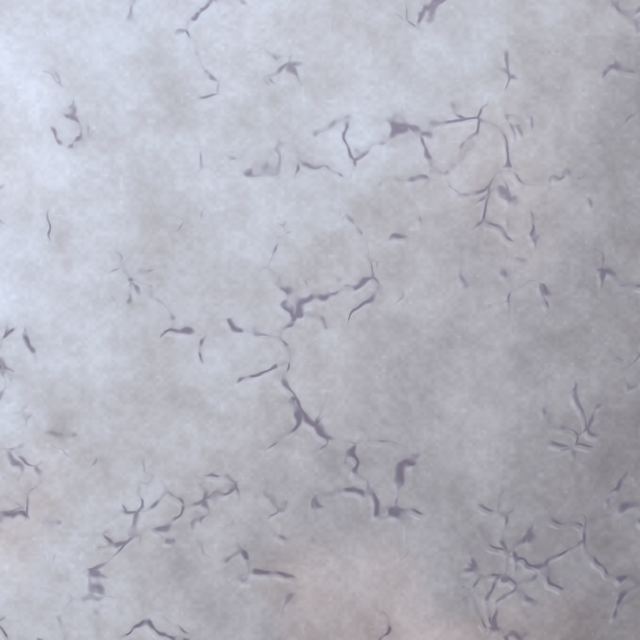
Give the GLSL for this texture, as a Shadertoy shader.

```glsl
#define CRACK_WIDTH 0.0038
#define CRACK_SOFTNESS 0.0042
#define CRACK_DARKNESS 0.68
#define RIM_STRENGTH 0.30
#define RIM_OFFSET vec2(0.005, 0.008)
#define MOTTLE 0.36
#define GRAIN 0.12
#define SHADE_COLOR vec3(0.565, 0.555, 0.580)
#define PLASTER_COLOR vec3(0.712, 0.709, 0.740)
#define LIGHT_COLOR vec3(0.830, 0.862, 0.925)
#define CRACK_COLOR vec3(0.370, 0.335, 0.430)
#define WARM_TINT vec3(0.024, 0.000, -0.014)

float hash(vec2 p) {
    return fract(sin(dot(p, vec2(127.1, 311.7))) * 43758.5453);
}

vec2 hash2(vec2 p) {
    return vec2(hash(p), hash(p + 57.3));
}

float noise(vec2 p) {
    vec2 i = floor(p), f = fract(p);
    f = f * f * (3.0 - 2.0 * f);
    return mix(mix(hash(i), hash(i + vec2(1, 0)), f.x),
               mix(hash(i + vec2(0, 1)), hash(i + vec2(1, 1)), f.x), f.y);
}

float fbm(vec2 p) {
    float sum = 0.0, amplitude = 0.5;
    for (int i = 0; i < 4; i++) {
        sum += amplitude * noise(p);
        p = mat2(1.6, 1.2, -1.2, 1.6) * p + 7.3;
        amplitude *= 0.5;
    }
    return sum / 0.9375;
}

// Distance to the nearest border between Voronoi cells
float cellBorder(vec2 p) {
    vec2 cell = floor(p), f = fract(p), nearest = vec2(0), home = vec2(0);
    float best = 8.0;
    for (int y = -1; y <= 1; y++)
    for (int x = -1; x <= 1; x++) {
        vec2 o = vec2(x, y);
        vec2 r = o + hash2(cell + o) - f;
        float d = dot(r, r);
        if (d < best) { best = d; nearest = r; home = o; }
    }
    float border = 8.0;
    for (int y = -2; y <= 2; y++)
    for (int x = -2; x <= 2; x++) {
        vec2 o = home + vec2(x, y);
        vec2 r = o + hash2(cell + o) - f;
        vec2 across = r - nearest;
        if (dot(across, across) > 1e-4)
            border = min(border, dot(0.5 * (r + nearest), normalize(across)));
    }
    return border;
}

// Curved, beaded cracks with a faint halo, shown only in scattered clusters
float cracks(vec2 p, float density, float threshold) {
    vec2 bend = vec2(noise(p * 18.0), noise(p * 18.0 + 31.0)) - 0.5;
    vec2 jitter = vec2(noise(p * 65.0), noise(p * 65.0 + 13.0)) - 0.5;
    vec2 q = p + 0.055 * bend + 0.013 * jitter;
    float border = cellBorder(q * density) / density;
    float cluster = smoothstep(threshold, threshold + 0.09, fbm(p * 9.0 + density));
    float width = CRACK_WIDTH * cluster * (0.2 + 1.2 * noise(p * 65.0));
    float soft = max(CRACK_SOFTNESS, 1.5 / iResolution.y);
    float beads = 0.25 + 0.75 * smoothstep(0.25, 0.7, noise(p * 75.0 + 5.0));
    float core = beads * (1.0 - smoothstep(width * 0.2, width + soft, border));
    float halo = 0.16 * (1.0 - smoothstep(0.0, 0.014, border));
    return cluster * max(core, halo);
}

float allCracks(vec2 p) {
    return max(cracks(p, 11.0, 0.56), 0.85 * cracks(p, 19.0, 0.61));
}

void mainImage(out vec4 fragColor, in vec2 fragCoord) {
    vec2 uv = fragCoord / iResolution.xy;
    vec2 p = fragCoord / iResolution.y;

    // Light falls off from the upper left
    float tone = 0.59 - 0.48 * (uv.x - 0.5) + 0.44 * (uv.y - 0.5);
    tone -= 0.24 * pow(uv.x, 4.0);

    // Broad mottling, soft lumps, small bumps and fine grain
    tone += MOTTLE * (fbm(p * vec2(4.5, 3.5) + 3.0) - 0.5);
    tone += 0.55 * MOTTLE * (noise(p * vec2(12.0, 9.0) + 17.0) - 0.5);
    tone += 0.45 * MOTTLE * (noise(p * 21.0 + 29.0) - 0.5);
    tone += 0.60 * MOTTLE * (fbm(p * 32.0 + 11.0) - 0.5);
    tone += GRAIN * (noise(p * 85.0) + noise(p * 170.0 + 9.0) - 1.0);
    tone += 0.10 * smoothstep(0.82, 1.0, noise(p * 95.0 + 23.0));

    vec3 color = mix(SHADE_COLOR, PLASTER_COLOR, clamp(tone * 2.0, -0.35, 1.0));
    color = mix(color, LIGHT_COLOR, clamp(tone * 2.0 - 1.0, 0.0, 1.35));

    // Warm stains away from the light
    float stain = smoothstep(0.48, 0.75, fbm(p * 4.0 + 41.0));
    color += WARM_TINT * stain * (1.0 - 0.8 * uv.y);

    // Dark cracks with a pale lip below
    float crack = allCracks(p);
    float rim = allCracks(p + RIM_OFFSET) * (1.0 - crack);
    color = mix(color, LIGHT_COLOR, RIM_STRENGTH * rim);
    color = mix(color, CRACK_COLOR + 0.12 * uv.y, CRACK_DARKNESS * crack);

    fragColor = vec4(color, 1.0);
}
```
